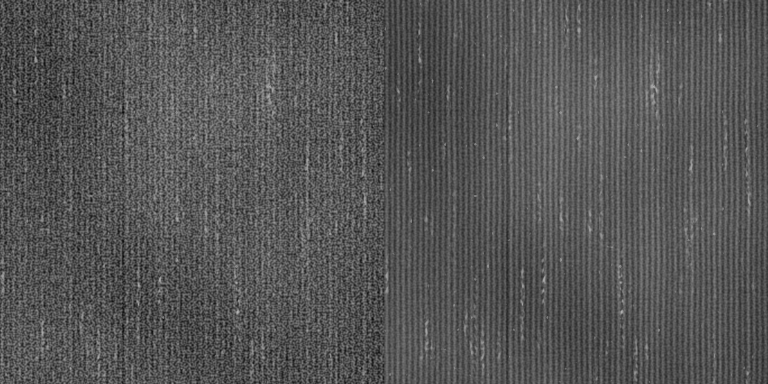
Reproduce this texture procedurally as a Shadertoy shader.

```glsl
// Ribbed grey cloth in two square panels, grainy on the left and smooth on the right, with pale worn streaks.

const float PANELS = 2.0;            // repeats across
const float RIBS = 68.0;             // ribs in each panel
const vec3 CLOTH = vec3(0.328);
const vec3 WORN = vec3(0.74);
const vec2 RIB_DEPTH = vec2(0.050, 0.072);   // left panel, right panel
const vec2 GRAIN_DEPTH = vec2(0.29, 0.10);   // left panel, right panel
const float GRAIN_SCALE = 171.0;
const float RIB_VARIATION = 0.028;
const float CLOUD_DEPTH = 0.07;
const vec2 GLOW_CENTER = vec2(0.60, 0.68);
const float GLOW = 0.06;
const int STREAKS = 12;
const vec2 STREAK_START = vec2(0.62, 0.22);
const vec2 STREAK_STEP = vec2(0.618, 0.913);
const float STREAK_WIDTH = 0.0045;
const float SEAM_X = 0.32;
const float SEAM_WIDTH = 0.0025;
const float SEAM_DEPTH = 0.09;

float hash(vec2 p) {
    vec3 q = fract(vec3(p.xyx) * 0.1031);
    q += dot(q, q.yzx + 33.33);
    return fract((q.x + q.y) * q.z);
}

float cornerSlope(vec2 cell, vec2 offset) {
    float angle = 6.2832 * hash(cell);
    return dot(vec2(cos(angle), sin(angle)), offset);
}

float gradientNoise(vec2 p) {
    vec2 i = floor(p), f = fract(p);
    vec2 u = f * f * f * (f * (f * 6.0 - 15.0) + 10.0);
    vec2 e = vec2(0.0, 1.0);
    return mix(
        mix(cornerSlope(i, f), cornerSlope(i + e.yx, f - e.yx), u.x),
        mix(cornerSlope(i + e.xy, f - e.xy), cornerSlope(i + e.yy, f - e.yy), u.x),
        u.y);
}

float bell(float x, float width) {
    return exp(-x * x / (width * width));
}

// Long worn streaks spread by constant steps, each with its own length
float wornStreaks(vec2 p) {
    float wear = 0.0;
    for (int i = 0; i < STREAKS; i++) {
        float n = float(i);
        vec2 center = fract(STREAK_START + STREAK_STEP * n);
        float reach = mix(0.06, 0.15, hash(vec2(n, 7.0)));
        float strength = i == 0 ? 1.0 : mix(0.4, 0.9, hash(vec2(n, 3.0)));
        float sway = 0.008 * gradientNoise(vec2(n + 0.5, p.y * 14.0));
        wear += strength * bell(p.x - center.x - sway, STREAK_WIDTH)
                         * bell(p.y - center.y, reach);
    }
    return wear;
}

// Short worn threads that follow single ribs
float wornThreads(float rib, float y) {
    float id = floor(rib);
    float patchy = gradientNoise(vec2(id * 7.3 + 0.37, y * 6.0 + 40.0));
    float ridge = bell(fract(rib) - 0.5, 0.38);
    return 0.7 * smoothstep(0.20, 0.52, patchy) * ridge;
}

void mainImage(out vec4 fragColor, in vec2 fragCoord) {
    vec2 uv = fragCoord / iResolution.xy;
    float panelX = uv.x * PANELS;
    vec2 p = vec2(fract(panelX), uv.y);
    float pixel = PANELS / iResolution.x;
    float smoothSide = smoothstep(-pixel, pixel, panelX - 1.0);

    // Ribs with a slight sway and uneven brightness
    float rib = p.x * RIBS + 0.25 * gradientNoise(p * vec2(9.0, 5.0));
    float ribFade = 1.0 - smoothstep(0.4, 0.9, RIBS * pixel);
    float shade = -mix(RIB_DEPTH.x, RIB_DEPTH.y, smoothSide) * ribFade * cos(6.2832 * rib);
    shade += RIB_VARIATION * (2.0 * hash(vec2(floor(rib), 11.0)) - 1.0)
           * bell(fract(rib) - 0.5, 0.4);

    // Broad cloudy fading and a paler area
    shade += CLOUD_DEPTH * gradientNoise(p * 3.0 + 17.3);
    shade += GLOW * (bell(length((p - GLOW_CENTER) * vec2(1.2, 1.0)), 0.36) - 0.3);

    // Fine grain, drawn from different noise in each panel
    vec2 grainPoint = vec2(panelX, p.y) * GRAIN_SCALE;
    float grain = gradientNoise(grainPoint + 5.7);
    grain += 0.4 * gradientNoise(grainPoint * vec2(0.55, 0.3) + 91.2);
    shade += mix(GRAIN_DEPTH.x, GRAIN_DEPTH.y, smoothSide) * grain;

    // Dark seam, then wear broken into flecks
    shade -= SEAM_DEPTH * bell(p.x - SEAM_X, SEAM_WIDTH);
    float flecks = smoothstep(-0.15, 0.45, gradientNoise(p * vec2(120.0, 75.0) + 23.4));
    float specks = smoothstep(0.44, 0.62, gradientNoise(p * vec2(90.0, 60.0) + 63.1));
    float wear = (wornStreaks(p) + wornThreads(rib, p.y)) * flecks + 0.5 * specks;

    vec3 color = mix(CLOTH + shade, WORN, clamp(wear, 0.0, 0.9));
    fragColor = vec4(clamp(color, 0.0, 1.0), 1.0);
}
```
